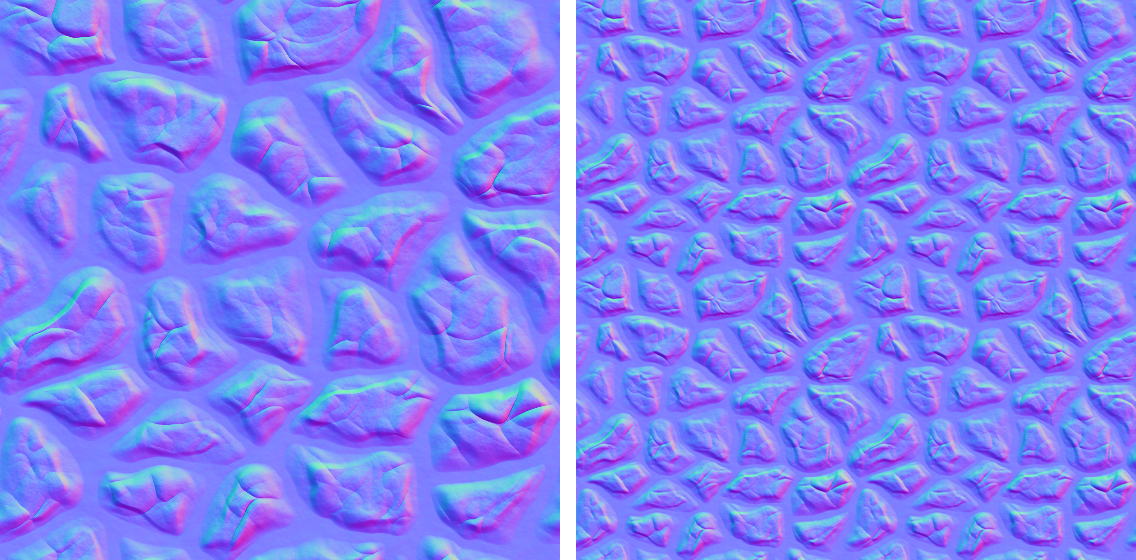
Left, the tile; right, the same tile 2 across and 2 down.
Reproduce this texture map procedurally as a WebGL 2 fragment shader.

```glsl
#version 300 es
precision highp float;
// Tangent-space normal map of rough field stones set in smooth mortar.
// Wrapping Voronoi cells form the stones and their cracked lumps; gradient
// noise bends and roughens them, and the height slope becomes the colour.

uniform vec2 u_resolution;
out vec4 fragColor;

const vec2 STONE_GRID = vec2(5.0, 6.0);
const vec2 LUMP_GRID = vec2(11.0, 12.0);
const float STONE_HEIGHT = 0.0125;
const float LUMP_HEIGHT = 0.0072;
const float SLOPE_STEP = 0.0015;

struct Cell {
    float border;  // rounded distance to the cell border, in cells
    vec2 offset;   // position relative to the cell site, in cells
    vec2 id;
};

// Integer hash of a lattice cell that repeats after the given period.
vec2 hash2(vec2 cell, vec2 period, uint seed) {
    uvec3 v = uvec3(uvec2(mod(cell + 0.5, period)), seed);
    v = v * 1664525u + 1013904223u;
    v.x += v.y * v.z; v.y += v.z * v.x; v.z += v.x * v.y;
    v ^= v >> 16u;
    v.x += v.y * v.z; v.y += v.z * v.x;
    return vec2(v.xy >> 8u) / 16777216.0;
}

// Gradient noise on a wrapping lattice.
float cornerSlope(vec2 cell, vec2 corner, vec2 f, vec2 period, uint seed) {
    return dot(hash2(cell + corner, period, seed) * 2.0 - 1.0, f - corner);
}

float noise(vec2 p, float period, uint seed) {
    vec2 q = p * period, c = floor(q), f = q - c, per = vec2(period);
    vec2 s = f * f * f * (f * (f * 6.0 - 15.0) + 10.0);
    float low = mix(cornerSlope(c, vec2(0, 0), f, per, seed),
                    cornerSlope(c, vec2(1, 0), f, per, seed), s.x);
    float high = mix(cornerSlope(c, vec2(0, 1), f, per, seed),
                     cornerSlope(c, vec2(1, 1), f, per, seed), s.x);
    return mix(low, high, s.y);
}

float fbm(vec2 p, float period, float gain, uint seed) {
    float sum = 0.0, amp = 1.0;
    for (int i = 0; i < 6; i++) {
        sum += amp * noise(p, period, seed + uint(i));
        period *= 2.0;
        amp *= gain;
    }
    return sum;
}

vec2 warp(vec2 p, float period, float amount, uint seed) {
    return p + amount * vec2(noise(p, period, seed), noise(p, period, seed + 1u));
}

vec2 site(vec2 cell, vec2 grid, uint seed) {
    return cell + 0.06 + 0.88 * hash2(cell, grid, seed);
}

// Wrapping Voronoi; a smooth minimum over the borders rounds the corners.
Cell voronoi(vec2 p, vec2 grid, float sharpness, uint seed) {
    vec2 q = p * grid, base = floor(q), id = base, nearest = vec2(9.0);
    for (int y = -1; y <= 1; y++)
    for (int x = -1; x <= 1; x++) {
        vec2 cell = base + vec2(x, y);
        vec2 r = site(cell, grid, seed) - q;
        if (dot(r, r) < dot(nearest, nearest)) { nearest = r; id = cell; }
    }
    float sum = 1e-9;
    for (int y = -2; y <= 2; y++)
    for (int x = -2; x <= 2; x++) {
        if (x == 0 && y == 0) continue;
        vec2 r = site(id + vec2(x, y), grid, seed) - q;
        float d = dot(0.5 * (nearest + r), normalize(r - nearest));
        sum += exp(-sharpness * d);
    }
    return Cell(-log(sum) / sharpness, -nearest, id);
}

// Steep rounded shoulder that levels out into a plateau.
float shoulder(float t, float power) {
    return 1.0 - pow(1.0 - clamp(t, 0.0, 1.0), power);
}

float tilt(Cell c, vec2 grid, float amount, uint seed) {
    return amount * dot(c.offset / grid, hash2(c.id, grid, seed) * 2.0 - 1.0);
}

float height(vec2 p) {
    vec2 bent = warp(warp(p, 4.0, 0.06, 11u), 10.0, 0.026, 21u);
    vec2 rough = warp(warp(bent, 23.0, 0.008, 26u), 48.0, 0.0025, 28u);

    // Stones: a broad apron carries a steeper, ragged inner block.
    Cell stone = voronoi(rough, STONE_GRID, 22.0, 6u);
    vec2 trait = hash2(stone.id, STONE_GRID, 2u);
    float t = clamp((stone.border - mix(0.005, 0.07, trait.x)) / 0.27, 0.0, 1.0);
    float apron = shoulder(1.1 * t * t / (t + 0.1), 2.2);
    float ragged = noise(bent, 9.0, 35u) + 0.4 * noise(rough, 21.0, 37u);
    float block = smoothstep(0.1, 0.2, stone.border + 0.26 * ragged);
    float body = apron * mix(0.5, 1.0, block);
    float h = STONE_HEIGHT * mix(0.75, 1.15, trait.y) + tilt(stone, STONE_GRID, 0.06, 3u);

    // Lumps: rounded facets whose cracks fade in and out.
    Cell lump = voronoi(warp(rough, 13.0, 0.022, 61u), LUMP_GRID, 24.0, 4u);
    float crack = smoothstep(-0.3, 0.25, noise(p, 7.0, 31u));
    float facet = shoulder(lump.border / 0.22, 2.0);
    h += facet * mix(0.15, 1.0, crack) * (LUMP_HEIGHT + tilt(lump, LUMP_GRID, 0.15, 5u));

    // Sharp creases on the stones, fine grain everywhere.
    h += 0.014 * abs(noise(bent, 10.0, 41u)) + 0.009 * abs(noise(rough, 20.0, 45u));
    return body * h + 0.0095 * mix(0.32, 1.0, apron) * fbm(p, 8.0, 0.48, 51u);
}

void main() {
    vec2 p = gl_FragCoord.xy / u_resolution;
    float h = height(p);
    vec2 slope = vec2(height(p + vec2(SLOPE_STEP, 0.0)) - h,
                      height(p + vec2(0.0, SLOPE_STEP)) - h) / SLOPE_STEP;
    vec3 normal = normalize(vec3(-slope * vec2(0.85, 1.0), 1.0));
    fragColor = vec4(0.5 + 0.5 * normal, 1.0);
}
```
